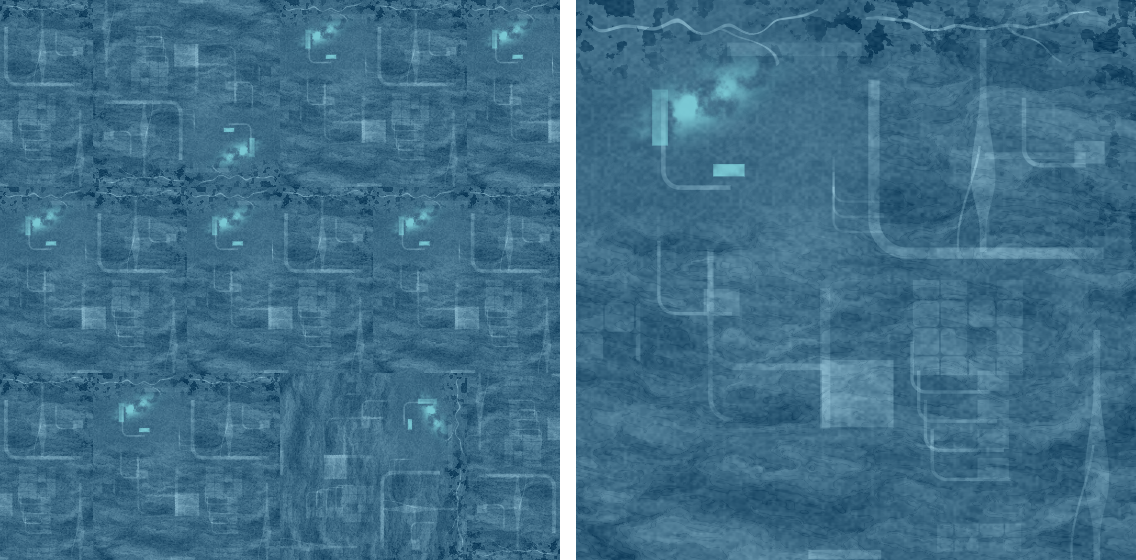
Left: the whole. Right: its middle third, enlarged.
This pattern is drawn by a WebGL 2 fragment shader. Its source:

```glsl
#version 300 es
precision highp float;
uniform vec2 u_resolution;
out vec4 fragColor;

const float REPEATS = 3.0;
const vec3 BASE = vec3(0.229, 0.408, 0.513);
const vec3 TONE = vec3(1.0, 1.0, 0.92);
const vec3 GLOW = vec3(0.5, 0.82, 0.86);

float hash(vec2 p) { return fract(sin(dot(p, vec2(127.1, 311.7))) * 43758.5); }
float noise(vec2 p) {
  vec2 i = floor(p), f = fract(p);
  f = f * f * (3.0 - 2.0 * f);
  return mix(mix(hash(i), hash(i + vec2(1, 0)), f.x),
             mix(hash(i + vec2(0, 1)), hash(i + vec2(1, 1)), f.x), f.y);
}
float fbm(vec2 p) {
  float sum = 0.0, amp = 0.5;
  for (int i = 0; i < 5; i++) { sum += amp * noise(p); p = p * 2.03 + 7.3; amp *= 0.5; }
  return sum;
}
float ink(float d, float aa) { return 1.0 - smoothstep(-aa, aa, d); }
float box(vec2 p, vec2 centre, vec2 halfSize, float aa) {
  vec2 q = abs(p - centre) - halfSize;
  return ink(max(q.x, q.y), aa);
}
float segment(vec2 p, vec2 a, vec2 b, float w, float aa) {
  vec2 v = b - a;
  return ink(length(p - a - v * clamp(dot(p - a, v) / dot(v, v), 0.0, 1.0)) - w, aa);
}
// Pipe that drops to a rounded corner and runs right; reach = (right, up)
float elbow(vec2 p, vec2 corner, vec2 reach, float r, float w, float aa) {
  vec2 q = vec2(p.x - corner.x, corner.y - p.y), m = r - q;
  float bend = abs(min(max(m.x, m.y), 0.0) + length(max(m, 0.0)) - r) - w;
  return ink(max(bend, max(q.x - reach.x, q.y - reach.y)), aa);
}
// Tapered stem with a swollen lower part and a thin side root
float spindle(vec2 p, vec2 top, float len, float aa) {
  float t = (p.y - top.y) / len, x = p.x - top.x;
  float w = 0.006 + 0.016 * smoothstep(0.25, 0.65, t) * smoothstep(0.9, 0.65, t);
  float root = abs(x + 0.045 - 0.04 * smoothstep(0.95, 0.45, t)) - 0.002;
  return (0.7 * ink(abs(x) - w, aa) + 0.8 * ink(root, aa) * step(0.5, t)) * step(0.0, t) * step(t, 1.0);
}
// Block of worn plates
float plates(vec2 p, vec2 centre, vec2 halfSize, float size, float aa) {
  vec2 q = (p - centre) / size, f = abs(fract(q) - 0.5);
  float plate = ink(length(max(f - 0.3, 0.0)) - 0.17, aa / size);
  return 0.55 * plate * box(p, centre, halfSize, aa) * step(0.22, hash(floor(q) + 3.0));
}
float hexEdge(vec2 p) {
  vec2 s = vec2(1.0, 1.732), a = mod(p, s) - 0.5 * s, b = mod(p + 0.5 * s, s) - 0.5 * s;
  vec2 g = abs(dot(a, a) < dot(b, b) ? a : b);
  return 0.5 - max(g.x, dot(g, 0.5 * s));
}
float circuit(vec2 p, float aa) {
  float s = 0.9 * elbow(p, vec2(0.532, 0.452), vec2(0.41, 0.31), 0.06, 0.01, aa);
  s += 0.7 * elbow(p, vec2(0.24, 0.655), vec2(0.2, 0.21), 0.05, 0.006, aa);
  s += 0.6 * elbow(p, vec2(0.24, 0.75), vec2(0.04, 0.3), 0.04, 0.004, aa);
  s += elbow(p, vec2(0.156, 0.335), vec2(0.12, 0.17), 0.03, 0.004, aa);
  s += 0.9 * elbow(p, vec2(0.148, 0.56), vec2(0.13, 0.13), 0.03, 0.003, aa);
  s += 0.9 * elbow(p, vec2(0.8, 0.295), vec2(0.11, 0.12), 0.03, 0.004, aa);
  for (float k = 0.0; k < 4.0; k++) {
    s += 0.9 * elbow(p, vec2(0.6 + 0.012 * k, 0.7 + 0.052 * k), vec2(0.14, 0.09), 0.025, 0.003, aa);
    s += 0.6 * box(p, vec2(0.745, 0.68 + 0.052 * k), vec2(0.028, 0.018), aa);
    s += 0.5 * elbow(p, vec2(0.46, 0.36 + 0.027 * k), vec2(0.09, 0.08), 0.02, 0.002, aa) * step(k, 2.0);
  }
  s += 0.9 * box(p, vec2(0.503, 0.703), vec2(0.064, 0.06), aa);
  s += 0.7 * box(p, vec2(0.445, 0.64), vec2(0.009, 0.125), aa);
  s += 0.7 * box(p, vec2(0.917, 0.272), vec2(0.027, 0.02), aa);
  s += 0.7 * box(p, vec2(0.26, 0.54), vec2(0.032, 0.024), aa);
  s += 0.5 * box(p, vec2(0.82, 0.278), vec2(0.09, 0.006), aa);
  s += 0.4 * box(p, vec2(0.39, 0.088), vec2(0.12, 0.012), aa);
  s += 0.8 * box(p, vec2(0.48, 0.99), vec2(0.065, 0.008), aa);
  s += spindle(p, vec2(0.727, 0.07), 0.38, aa) + spindle(p, vec2(0.93, 0.59), 0.41, aa);
  s += plates(p, vec2(0.7, 0.585), vec2(0.1, 0.085), 0.05, aa);
  s += plates(p, vec2(0.05, 0.594), vec2(0.065, 0.055), 0.055, aa);
  return s + plates(p, vec2(0.72, 0.96), vec2(0.075, 0.025), 0.045, aa);
}
void main() {
  // Half-shifted rows; a few tiles are turned by quarter turns
  vec2 g = gl_FragCoord.xy / u_resolution * REPEATS;
  g.y = REPEATS - g.y;
  float row = floor(g.y), aa = 0.7 * REPEATS / u_resolution.y;
  g.x += 0.5 * (1.0 - mod(row, 2.0));
  float col = floor(g.x);
  float turns = row == 0.0 ? (col == 1.0 ? 2.0 : 0.0) : row == 2.0 ? max(col - 1.0, 0.0) : 0.0;
  vec2 p = fract(g);
  for (float i = 0.0; i < turns; i++) p = vec2(p.y, 1.0 - p.x);
  // Wood grain, calmer at the upper left
  float grain = fbm(p * vec2(5.0, 20.0) + 4.0 * fbm(p * vec2(5.0, 9.0)));
  float calm = smoothstep(0.6, 0.45, p.x) * smoothstep(0.46, 0.36, p.y);
  float rings = smoothstep(0.16, 0.0, abs(fract(grain * 9.0) - 0.5));
  float streaks = fbm(p * vec2(14.0, 75.0) + 6.0 * grain) - 0.48;
  float tone = (0.31 * (grain - 0.48) - 0.045 * rings + 0.13 * streaks) * (1.0 - 0.75 * calm);
  tone += 0.13 * (fbm(p * 5.0 + 20.0) - 0.47) + 0.075 * (noise(p * 170.0) - 0.5);
  tone += 0.018 * ink(hexEdge(p * 17.0) - 0.04, aa * 17.0);
  // Worn pale circuit
  float wear = 0.1 + 1.6 * fbm(p * 24.0 + 5.0);
  tone += 0.14 * min(circuit(p, aa), 1.4) * wear;
  // Cracks and dark flakes along the top and right
  vec2 bent = p + 0.04 * (vec2(noise(p * 22.0), noise(p * 22.0 + 9.0)) - 0.5);
  float crack = 0.0, flakes = 0.6 * smoothstep(0.82, 0.98, p.x) * smoothstep(0.62, 0.4, p.y);
  flakes += 0.6 * smoothstep(0.17, 0.05, p.y);
  for (float i = 0.0; i < 2.0; i++) {
    vec2 o = bent - vec2(0.51 * i, 0.0), e = o - 0.05;
    crack += segment(o, vec2(0.02, 0.04), vec2(0.3, 0.05), 0.003, aa);
    crack += segment(o, vec2(0.3, 0.05), vec2(0.42, 0.025), 0.002, aa);
    crack += 0.8 * segment(o, vec2(0.27, 0.05), vec2(0.36, 0.115), 0.002, aa);
    flakes += exp(-150.0 * dot(e, e));
  }
  flakes = min(flakes, 1.2);
  tone -= 0.13 * smoothstep(0.6, 0.65, fbm(p * 48.0 + 40.0) + 0.1 * flakes - 0.02) * flakes;
  tone += 0.17 * min(crack, 1.0) * (0.5 + noise(p * 30.0));
  // Bright smear and contacts
  vec2 d = p - vec2(0.225, 0.18), e = vec2(d.x - 0.5 * d.y, d.y + 0.5 * d.x) * vec2(9.0, 22.0);
  float glow = 1.1 * exp(-dot(e, e)) * smoothstep(0.3, 0.6, fbm(p * 26.0));
  glow += 0.9 * box(p, vec2(0.273, 0.304), vec2(0.028, 0.011), aa) * min(wear, 1.0);
  glow += 0.5 * box(p, vec2(0.15, 0.21), vec2(0.014, 0.05), aa) * wear;
  fragColor = vec4(mix(BASE + tone * TONE, GLOW, clamp(glow, 0.0, 0.9)), 1.0);
}
```
